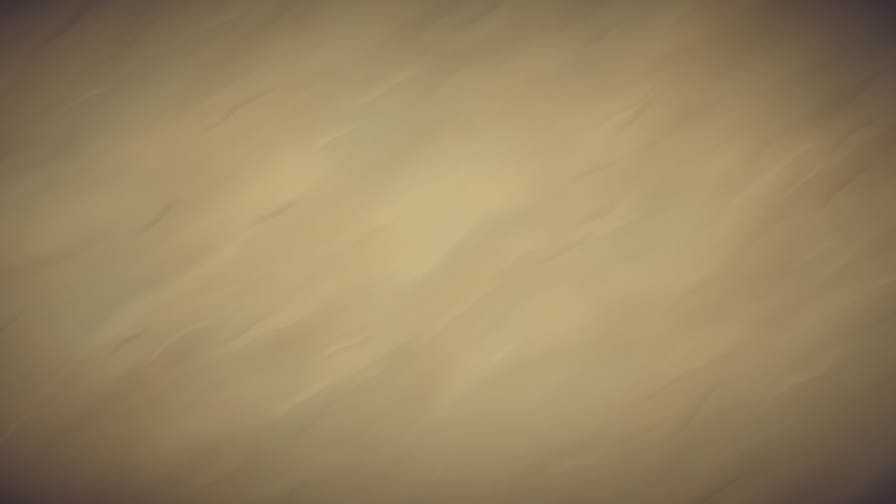
Write a WebGL 1 fragment shader that draws this texture.

```glsl
precision highp float;
// Aged tan plaster with soft diagonal brush marks and a dark vignette.
// Stretched noise gives the cloudy ground; layers of jittered, tapered dabs
// add the strokes; an elliptical falloff sets the light for a colour ramp.
uniform vec2 u_resolution;

float hash(vec2 p) {
  return fract(sin(dot(p, vec2(127.1, 311.7))) * 43758.5453);
}

float noise(vec2 p) {
  vec2 i = floor(p), f = fract(p);
  f = f * f * (3.0 - 2.0 * f);
  return mix(mix(hash(i), hash(i + vec2(1.0, 0.0)), f.x),
             mix(hash(i + vec2(0.0, 1.0)), hash(i + 1.0), f.x), f.y);
}

float fbm(vec2 p) {
  float sum = 0.0, amp = 0.5;
  for (int i = 0; i < 4; i++) {
    sum += amp * noise(p);
    p = p * 2.03 + 17.3;
    amp *= 0.5;
  }
  return sum / 0.9375;
}

mat2 rotation(float a) {
  float c = cos(a), s = sin(a);
  return mat2(c, -s, s, c);
}

// Signed tone of scattered dabs: crisp on one flank, fading along the other
float dabs(vec2 q, float slim, float density, float seed) {
  vec2 cell = floor(q);
  float tone = 0.0;
  for (int y = -1; y <= 1; y++) {
    for (int x = -1; x <= 1; x++) {
      vec2 id = cell + vec2(float(x), float(y));
      vec2 key = id + seed;
      float pick = hash(key + 3.1);
      vec2 jitter = vec2(hash(key), hash(key + 7.7)) - 0.5;
      vec2 d = rotation((hash(key + 5.3) - 0.5) * 0.8) * (q - id - 0.5 - 0.7 * jitter);
      d /= vec2(0.5 + 0.5 * hash(key + 9.2), slim * (0.5 + 0.5 * hash(key + 1.9)));
      d.y += 0.25 * d.x * d.x;
      float body = smoothstep(-1.0, -0.75, d.y) * (1.0 - smoothstep(-0.5, 1.0, d.y));
      float taper = 1.0 - smoothstep(0.25, 1.0, abs(d.x));
      float sign_ = hash(key + 4.6) * 2.0 - 1.0;
      tone += step(pick, density) * body * taper * sign_;
    }
  }
  return tone;
}

void main() {
  vec2 uv = gl_FragCoord.xy / u_resolution;
  vec2 p = gl_FragCoord.xy / u_resolution.y;
  vec2 along = rotation(0.58) * p;

  // Uneven hand movement bends the marks and frays their edges
  vec2 bend = vec2(fbm(p * 4.0 + 2.0), fbm(p * 4.0 + 31.0)) - 0.5;
  vec2 fray = vec2(noise(along * vec2(14.0, 40.0)), noise(along * vec2(18.0, 45.0) + 9.0)) - 0.5;
  vec2 brush = along + 0.08 * bend + 0.008 * fray;

  // Cloudy ground, broad patches, strokes and thin scratches
  float cloud = fbm(brush * vec2(2.6, 4.6) + 5.0) - 0.5;
  float streak = fbm(brush * vec2(5.0, 20.0) + 13.0) - 0.5;
  float broad = dabs(brush * vec2(3.2, 5.5), 0.75, 0.7, 11.0);
  float strokes = dabs(brush * vec2(5.5, 12.0) + 0.4, 0.6, 0.5, 43.0);
  float scratches = dabs(brush * vec2(8.0, 22.0) + 0.7, 0.3, 0.22, 71.0);
  float paint = 0.10 * cloud + 0.035 * streak + 0.026 * broad
              + 0.024 * strokes + 0.035 * scratches;

  // Elliptical vignette
  float radius = length(uv * 2.0 - 1.0);
  float light = 0.748 - 0.235 * pow(radius, 2.3);
  light += paint * (0.35 + 0.85 * light);

  // Purple-brown corners, umber middle, sand centre
  vec3 corner = vec3(0.24, 0.19, 0.20);
  vec3 umber = vec3(0.46, 0.39, 0.285);
  vec3 sand = vec3(0.74, 0.66, 0.48);
  vec3 color = mix(corner, umber, clamp((light - 0.24) / 0.22, 0.0, 1.0));
  color = mix(color, sand, clamp((light - 0.46) / 0.28, 0.0, 1.15));

  // Drift between olive and ochre, with a trace of grain
  float hue = fbm(brush * vec2(3.0, 5.0) + 47.0) - 0.5;
  color += hue * vec3(0.06, -0.015, -0.05) * light;
  color += (noise(p * 150.0) - 0.5) * 0.006;

  gl_FragColor = vec4(color, 1.0);
}
```
